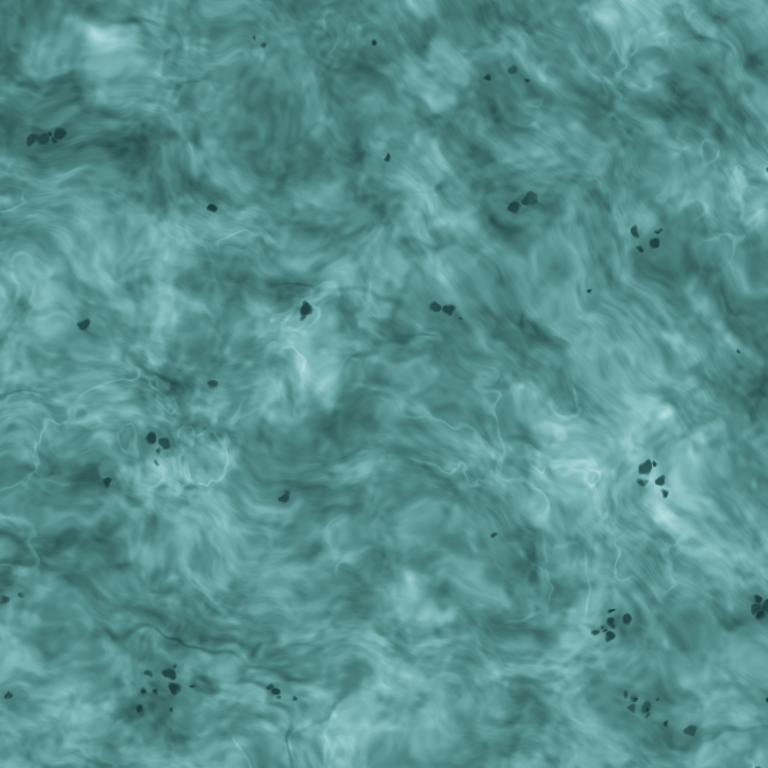
Reproduce this texture procedurally as a Shadertoy shader.

```glsl
// Mottled teal mineral surface with fine slanted fibres, pale patches and clustered dark specks.

float hash(vec2 p) {
    return fract(sin(dot(p, vec2(127.1, 311.7))) * 43758.5453);
}

vec2 hash2(vec2 p) {
    return vec2(hash(p), hash(p + 37.3));
}

float noise(vec2 p) {
    vec2 i = floor(p), f = fract(p);
    f = f * f * (3.0 - 2.0 * f);
    return mix(mix(hash(i), hash(i + vec2(1, 0)), f.x),
               mix(hash(i + vec2(0, 1)), hash(i + vec2(1, 1)), f.x), f.y);
}

mat2 rotation(float a) {
    return mat2(cos(a), -sin(a), sin(a), cos(a));
}

// Layered noise centred on zero
float fbm(vec2 p, float turn) {
    float sum = 0.0, weight = 0.53;
    for (int i = 0; i < 4; i++) {
        sum += weight * (noise(p) - 0.5);
        p = rotation(turn) * p * 1.93 + 17.7;
        weight *= 0.55;
    }
    return sum;
}

// Noise stretched along a direction given by its angle
float fibres(vec2 p, float angle, vec2 frequency) {
    return fbm(rotation(angle) * p * frequency, 0.0);
}

// Thin lines where the noise crosses its middle level
float veins(vec2 p, float width) {
    return 1.0 - smoothstep(0.0, width, abs(fbm(p, 0.6)));
}

// Loose groups of small dark grains; x is grain cover, y a dim halo
vec2 specks(vec2 p) {
    vec2 q = p + 0.007 * (vec2(noise(p * 110.0), noise(p * 110.0 + 53.0)) - 0.5);
    vec2 cell = floor(p * 6.0);
    vec2 cover = vec2(0.0);
    for (int k = 0; k < 9; k++) {
        vec2 id = cell + vec2(k % 3 - 1, k / 3 - 1);
        if (hash(id + 4.7) > 0.68) continue;
        vec2 centre = (id + hash2(id + 9.1)) / 6.0;
        float crowd = hash(id + 2.3);
        float count = 1.0 + floor(crowd * crowd * 11.0);
        float halo = exp(-dot(p - centre, p - centre) / 0.0006);
        cover.y = max(cover.y, halo * crowd);
        for (float n = 0.0; n < count; n++) {
            vec2 seed = id * 13.0 + n * 5.31;
            vec2 r = hash2(seed);
            float reach = 0.042 * crowd * r.x;
            vec2 spot = centre + reach * vec2(1.3, 0.9) * vec2(cos(r.y * 6.28), sin(r.y * 6.28));
            float size = mix(0.002, 0.0075, pow(hash(seed + 8.8), 2.0));
            float grain = 1.0 - smoothstep(size - 0.002, size + 0.003, length(q - spot));
            cover.x = max(cover.x, grain * mix(0.55, 1.0, hash(seed + 3.9)));
        }
    }
    return cover;
}

// Ramp from deep teal to pale aqua, indexed by the green level
vec3 tealRamp(float level) {
    vec3 color = mix(vec3(0.09, 0.22, 0.23), vec3(0.23, 0.42, 0.41), clamp((level - 0.22) / 0.20, 0.0, 1.0));
    color = mix(color, vec3(0.33, 0.56, 0.55), clamp((level - 0.42) / 0.14, 0.0, 1.0));
    color = mix(color, vec3(0.51, 0.73, 0.74), clamp((level - 0.56) / 0.17, 0.0, 1.0));
    return mix(color, vec3(0.72, 0.88, 0.88), clamp((level - 0.73) / 0.16, 0.0, 1.0));
}

void mainImage(out vec4 fragColor, in vec2 fragCoord) {
    vec2 uv = fragCoord / iResolution.y;
    vec2 warp = vec2(fbm(uv * 6.0 + 3.1, 0.6), fbm(uv * 6.0 + 41.7, 0.6));
    vec2 p = uv + 0.09 * warp;

    // Broad clouds and medium mottling
    float level = 0.562 + 0.25 * fbm(p * 3.5 + 11.0, 0.6);
    level += 0.28 * fbm(p * vec2(13.0, 16.0) + 5.0, 0.6);

    // Steep fibres toward the upper right, flatter ones elsewhere
    float slant = smoothstep(0.75, 1.25, uv.x + 0.7 * uv.y + 0.8 * warp.x);
    float flatFibres = fibres(p + 0.04 * warp.yx, -0.25, vec2(22.0, 40.0));
    float steepFibres = fibres(p, -0.85, vec2(14.0, 46.0));
    level += 0.34 * mix(flatFibres, steepFibres, slant);

    // Fine grain
    level += 0.10 * (noise(rotation(0.5) * p * 95.0) - 0.5);

    // Dark creases and light strands, each fading in and out
    float creaseMask = smoothstep(-0.02, 0.2, fbm(uv * 5.0 + 71.0, 0.6));
    level -= 0.10 * creaseMask * veins(p * vec2(5.0, 7.0) + 23.0, 0.035);
    float strandMask = smoothstep(0.0, 0.2, fbm(uv * 7.0 + 97.0, 0.6));
    level += 0.08 * strandMask * veins(p * 15.0 + 61.0, 0.06);

    // Pale patches
    level += 0.15 * smoothstep(0.13, 0.28, fbm(p * vec2(7.0, 5.5) + 31.0, 0.6));

    // Dark specks
    vec2 cover = specks(uv);
    level -= 0.09 * cover.y;
    level = mix(level, 0.2, 0.9 * cover.x);

    fragColor = vec4(tealRamp(level), 1.0);
}
```
